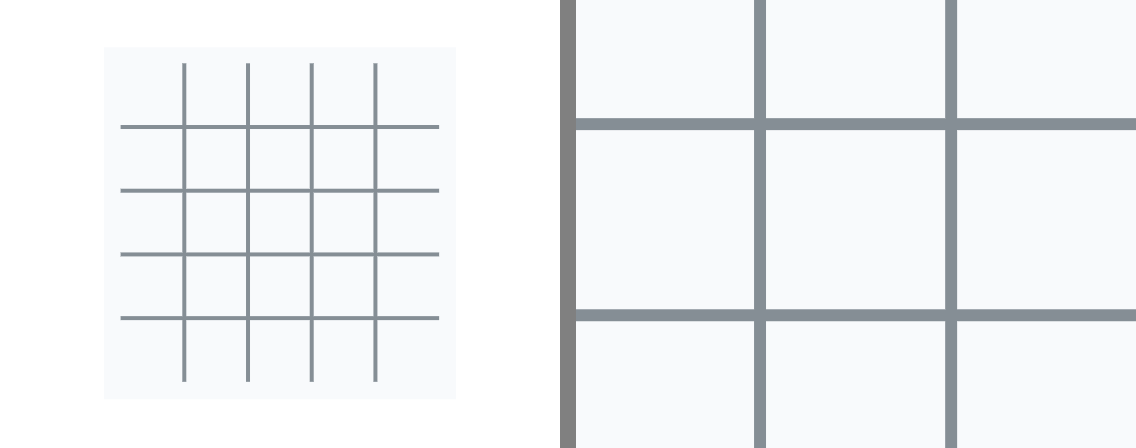
Left, the full canvas; right, a detail of the centre.
A Shadertoy shader for this pattern:

```glsl
const vec3 MARGIN_COLOR = vec3(1.0);
const vec3 PANEL_COLOR = vec3(0.971, 0.979, 0.987);
const vec3 LINE_COLOR = vec3(0.52, 0.555, 0.585);

const float LINES_PER_AXIS = 4.0;
const float SPACING = 0.1422;
const float LINE_WIDTH = 0.0089;
const float PANEL_SIZE = 0.7855;
const vec2 PANEL_CENTER = vec2(0.0, 0.0016);
const vec2 GRID_CENTER = vec2(-0.0003, 0.0032);

// Signed distance to an axis-aligned box
float boxDistance(vec2 p, vec2 halfSize) {
    vec2 d = abs(p) - halfSize;
    return length(max(d, 0.0)) + min(max(d.x, d.y), 0.0);
}

// Antialiased coverage of a signed distance
float coverage(float dist, float pixel) {
    return clamp(0.5 - dist / pixel, 0.0, 1.0);
}

// Offset to the nearest of a limited row of evenly spaced lines
float nearestLineOffset(float x, float spacing, float count) {
    float lastLine = 0.5 * (count - 1.0);
    float line = clamp(floor(x / spacing) + 0.5, -lastLine, lastLine);
    return x - line * spacing;
}

// Finite vertical strokes, reaching one spacing past the outer crossings
float strokeDistance(vec2 p, float spacing, float count, float width) {
    float x = nearestLineOffset(p.x, spacing, count);
    float halfLength = 0.5 * (count + 1.0) * spacing;
    return boxDistance(vec2(x, p.y), vec2(0.5 * width, halfLength));
}

void mainImage(out vec4 fragColor, in vec2 fragCoord) {
    float pixel = 1.0 / iResolution.y;
    vec2 p = (fragCoord - 0.5 * iResolution.xy) * pixel;

    // Pale square panel inside a plain margin
    float panel = boxDistance(p - PANEL_CENTER, vec2(0.5 * PANEL_SIZE));
    vec3 color = mix(MARGIN_COLOR, PANEL_COLOR, coverage(panel, pixel));

    // Crossing strokes with open outer cells
    vec2 g = p - GRID_CENTER;
    float vertical = strokeDistance(g, SPACING, LINES_PER_AXIS, LINE_WIDTH);
    float horizontal = strokeDistance(g.yx, SPACING, LINES_PER_AXIS, LINE_WIDTH);
    float grid = min(vertical, horizontal);
    color = mix(color, LINE_COLOR, coverage(grid, pixel));

    fragColor = vec4(color, 1.0);
}
```
